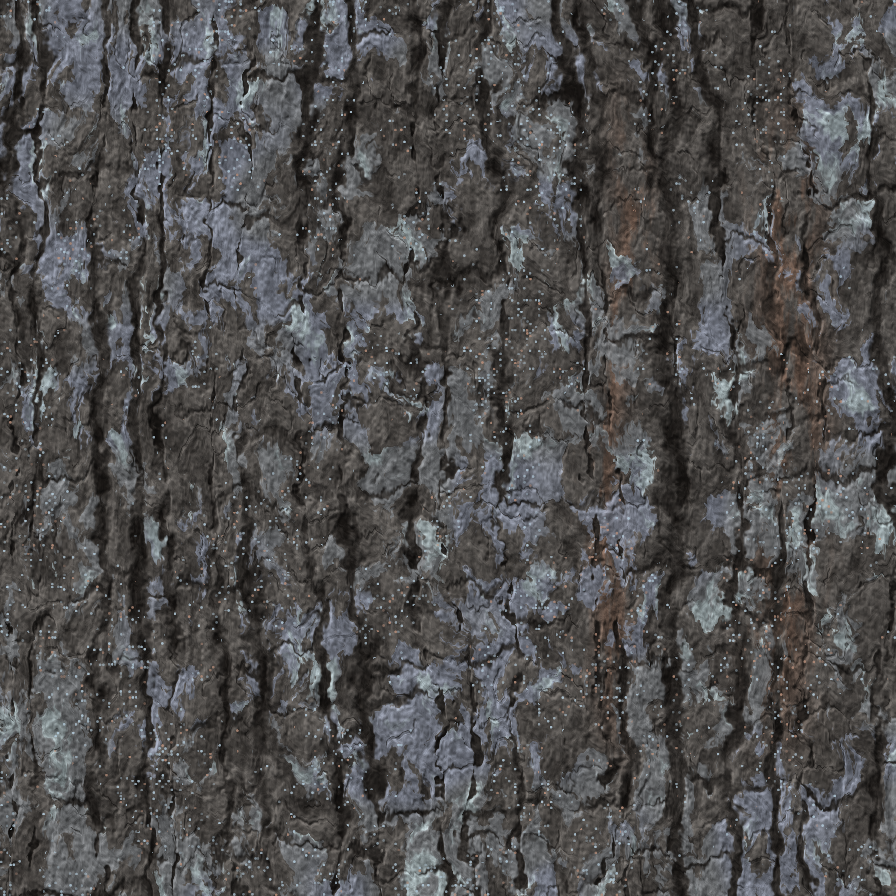
Give the GLSL for this texture, as a WebGL 1 fragment shader.

```glsl
precision highp float;
// Weathered tree bark: fissured vertical plates with blue-grey lichen and glints.
uniform vec2 u_resolution;

const vec3 CREVICE = vec3(0.085, 0.075, 0.068);
const vec3 BARK    = vec3(0.305, 0.292, 0.280);
const vec3 RUST    = vec3(0.370, 0.300, 0.260);
const vec3 LICHEN  = vec3(0.395, 0.405, 0.415);
const vec3 BLUE    = vec3(0.430, 0.450, 0.500);
const vec3 PALE    = vec3(0.600, 0.660, 0.670);
const vec3 GLINT   = vec3(0.700, 0.790, 0.850);
const vec3 EMBER   = vec3(0.720, 0.560, 0.480);

const float COLUMNS = 18.0;        // plates across the canvas
const float ROWS = 12.0;           // cross cracks down each plate
const float GLINT_CELLS = 300.0;   // glint grid across the canvas
const float GLINT_SHARE = 0.13;    // most cells that may glint
const float RELIEF = 0.85;         // strength of the side light
const float GRAIN = 0.42;          // strength of the finest speckle
const vec2 TO_LIGHT = vec2(-0.0015, 0.0030);

float hash(vec2 p) {
  return fract(sin(dot(p, vec2(127.1, 311.7))) * 43758.5453);
}

float noise(vec2 p) {
  vec2 i = floor(p);
  vec2 f = fract(p);
  f = f * f * (3.0 - 2.0 * f);
  return mix(mix(hash(i), hash(i + vec2(1.0, 0.0)), f.x),
             mix(hash(i + vec2(0.0, 1.0)), hash(i + 1.0), f.x), f.y);
}

// Rough fractal noise around 0.5.
float fbm(vec2 p) {
  float sum = 0.0;
  float gain = 0.418;
  for (int i = 0; i < 5; i++) {
    sum += gain * noise(p);
    p = p * 2.03 + 17.3;
    gain *= 0.62;
  }
  return sum;
}

// Cuts a line at jittered places: x = distance to the nearest cut, y = piece id.
vec2 split(float x, float seed) {
  float cell = floor(x);
  vec2 result = vec2(9.0, cell - 1.0);
  for (int k = -1; k <= 1; k++) {
    float n = cell + float(k);
    float cut = n + 0.7 * hash(vec2(n, seed));
    result.x = min(result.x, abs(x - cut));
    result.y += step(cut, x);
  }
  return result;
}

// Bends the straight plate layout into a leaning, ragged one.
vec2 warp(vec2 p) {
  float lean = 0.07 * (noise(p * vec2(3.0, 1.7) + 4.0) - 0.5) + 0.03 * p.y * (p.x - 0.5);
  float ragged = 0.050 * (fbm(p * vec2(19.0, 15.0)) - 0.5);
  float drop = 0.070 * (fbm(p * vec2(26.0, 14.0) + 31.0) - 0.5);
  return p + vec2(lean + ragged, drop);
}

// 0 inside fissures and cracks, 1 on the plates.
float plateMask(vec2 p, vec2 q) {
  float rough = noise(p * vec2(150.0, 70.0)) - 0.5;
  vec2 column = split(q.x * COLUMNS, 3.0);
  vec2 row = split(q.y * ROWS, column.y + 40.0);
  float width = 0.25 * smoothstep(0.15, 0.9, noise(p * vec2(14.0, 6.0)));
  float crackWidth = 0.11 * smoothstep(0.35, 0.8, noise(p * vec2(24.0, 17.0) + 9.0));
  float fissure = smoothstep(width * 0.2 - 0.03, width + 0.03, column.x + 0.20 * rough);
  float crack = smoothstep(crackWidth * 0.3 - 0.02, crackWidth + 0.01, row.x);
  // Short chips break up the plates.
  float chip = abs(noise(q * vec2(44.0, 38.0) + 70.0) - 0.5);
  chip = smoothstep(0.0, 0.07, chip + 0.25 * smoothstep(0.4, 0.6, noise(p * 34.0)));
  // One long deep split right of the centre.
  float bend = 0.022 * (noise(vec2(p.y * 6.0, 2.0)) - 0.5);
  float offset = abs(p.x - 0.755 + bend + 0.05 * (fbm(p * 22.0) - 0.5));
  float deep = smoothstep(0.002, 0.016, offset);
  return fissure * mix(0.35, 1.0, crack) * mix(0.5, 1.0, chip) * mix(0.1, 1.0, deep);
}

float height(vec2 p, vec2 q) {
  float scales = fbm(q * vec2(60.0, 36.0)) - 0.5;
  float fibre = noise(p * vec2(210.0, 50.0)) - 0.5;
  return 0.30 + 0.62 * plateMask(p, q) + 1.4 * scales + 0.25 * fibre;
}

// Soft vertical strip of exposed inner bark.
float strip(vec2 p, float x, float width) {
  float d = (p.x - x - 0.06 * (noise(vec2(p.y * 4.0, x * 30.0)) - 0.5)) / width;
  return exp(-d * d) * smoothstep(0.10, 0.3, p.y) * (1.0 - smoothstep(0.75, 0.95, p.y));
}

void main() {
  vec2 p = gl_FragCoord.xy / u_resolution;
  vec2 q = warp(p);
  float h = height(p, q);
  float light = clamp(h - height(p + TO_LIGHT, warp(p + TO_LIGHT)), -0.4, 0.4);

  // Bark, with rusty strips on the right.
  float rust = max(strip(p, 0.69, 0.022), strip(p, 0.88, 0.035));
  rust *= smoothstep(0.40, 0.60, fbm(p * vec2(60.0, 16.0)));
  vec3 color = mix(CREVICE, mix(BARK, RUST, rust), clamp(h, 0.0, 1.2));

  // Lichen in ragged patches on the plates, sparser on the right.
  float region = 0.20 * (noise(p * vec2(6.0, 4.0) + 7.0) - 0.5) - 0.05 * smoothstep(0.6, 0.7, p.x);
  float patches = fbm(q * vec2(36.0, 21.0) + 50.0) + region;
  float lichen = smoothstep(0.50, 0.55, patches) * smoothstep(0.25, 0.7, plateMask(p, q));
  vec3 growth = mix(LICHEN, BLUE, smoothstep(0.45, 0.70, noise(p * 13.0 + 3.0)));
  growth = mix(growth, PALE, 0.8 * smoothstep(0.57, 0.70, fbm(q * vec2(34.0, 20.0) + 90.0)));
  color = mix(color, growth * (0.70 + 0.34 * clamp(h, 0.0, 1.2)), lichen * 0.85);
  color *= 1.0 + RELIEF * light + GRAIN * (noise(p * 270.0) - 0.5);

  // Tiny clustered glints, warm over the rust.
  vec2 g = p * GLINT_CELLS;
  vec2 cell = floor(g);
  float share = GLINT_SHARE * smoothstep(0.44, 0.68, fbm(p * vec2(22.0, 12.0) + 60.0));
  float lit = step(1.0 - share, hash(cell + 0.5)) * mix(0.3, 0.9, hash(cell + 3.1));
  vec2 center = 0.35 + 0.3 * vec2(hash(cell + 1.3), hash(cell + 5.9));
  lit *= 1.0 - smoothstep(0.25, 0.65, length(fract(g) - center));
  color = mix(color, mix(GLINT, EMBER, step(0.82 - 0.5 * rust, hash(cell + 7.7))), lit);
  gl_FragColor = vec4(clamp(color, 0.0, 1.0), 1.0);
}
```
